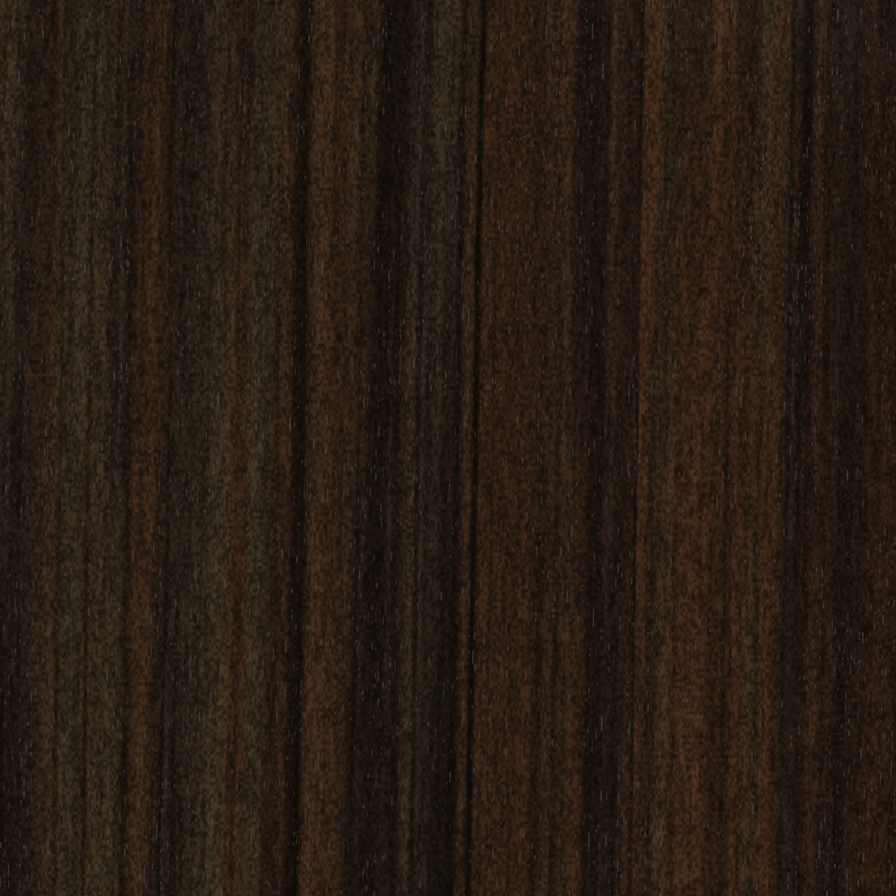
This texture is drawn by a Shadertoy shader. Its source:

```glsl
// Dark rosewood veneer with vertical stripes, black veins and pale pores.

const vec3 DARK_WOOD  = vec3(0.088, 0.063, 0.046);
const vec3 OLIVE_WOOD = vec3(0.200, 0.162, 0.108);
const vec3 RED_WOOD   = vec3(0.222, 0.137, 0.082);
const vec3 VEIN_COLOR = vec3(0.040, 0.042, 0.034);
const vec3 PORE_COLOR = vec3(0.300, 0.305, 0.300);
const float GRAIN_TILT = 0.018;   // sideways drift of the grain over the height
const float GRAIN_AMOUNT = 0.66;  // contrast of the fine speckle
const float PORE_SHARE = 0.42;    // share of cells that hold a pore
const float SEAM_X = 0.532;       // border between olive and red wood
const int VEIN_COUNT = 22;

float hash(vec2 p) {
    vec3 q = fract(vec3(p.xyx) * 0.1031);
    q += dot(q, q.yzx + 33.33);
    return fract((q.x + q.y) * q.z);
}

float noise(vec2 p) {
    vec2 cell = floor(p), f = fract(p);
    f = f * f * (3.0 - 2.0 * f);
    float low  = mix(hash(cell), hash(cell + vec2(1, 0)), f.x);
    float high = mix(hash(cell + vec2(0, 1)), hash(cell + vec2(1, 1)), f.x);
    return mix(low, high, f.y);
}

// Stripes of several widths, nearly constant along the grain.
float stripes(vec2 p) {
    float broad  = noise(vec2(p.x * 11.0, p.y * 0.4) + 3.0);
    float medium = noise(vec2(p.x * 36.0, p.y * 0.6) + 17.0);
    float narrow = noise(vec2(p.x * 78.0, p.y * 0.9) + 41.0);
    float thin   = noise(vec2(p.x * 165.0, p.y * 2.0) + 73.0);
    return 0.20 * broad + 0.34 * medium + 0.28 * narrow + 0.18 * thin;
}

// Thin dark lines with uneven spacing, width and strength.
float veins(vec2 p, float pixel) {
    float dark = 0.0;
    for (int i = 0; i < VEIN_COUNT; i++) {
        float id = float(i);
        float x = (id + 0.1 + 0.8 * hash(vec2(id, 5.0))) / float(VEIN_COUNT);
        x += 0.004 * (noise(vec2(id * 7.0, p.y * 2.0)) - 0.5);
        float width = mix(0.002, 0.006, hash(vec2(id, 9.0)));
        float strength = hash(vec2(id, 13.0)) * (0.5 + 0.5 * noise(vec2(id * 3.0, p.y * 3.0)));
        float line = 1.0 - smoothstep(0.0, width + pixel, abs(p.x - x));
        dark = max(dark, line * strength);
    }
    float seam = 1.0 - smoothstep(0.001, 0.005 + pixel, abs(p.x - SEAM_X));
    return max(dark, 0.85 * seam);
}

// Short pale dashes, one candidate per tall narrow cell, broken into dots.
float pores(vec2 p, vec2 density, float seed, float pixel) {
    vec2 q = p * density;
    float column = floor(q.x);
    q.y += 9.0 * hash(vec2(column, seed));
    vec2 cell = vec2(column, floor(q.y)) + seed;
    vec2 f = fract(q);
    float center = mix(0.3, 0.7, hash(cell + 11.0));
    float halfLength = mix(0.12, 0.48, hash(cell + 23.0));
    float across = abs(f.x - center) / density.x;
    float shape = 1.0 - smoothstep(0.0002, 0.0007 + 0.8 * pixel, across);
    shape *= 1.0 - smoothstep(halfLength - 0.1, halfLength, abs(f.y - 0.5));
    float crowd = noise(vec2(p.x * 45.0, p.y * 4.0) + seed);
    float present = step(hash(cell + 37.0), PORE_SHARE * (0.1 + 1.8 * crowd * crowd));
    float broken = smoothstep(0.35, 0.65, noise(vec2(column * 5.0, p.y * 260.0)));
    return shape * present * broken * (0.25 + 0.75 * hash(cell + 51.0));
}

void mainImage(out vec4 fragColor, in vec2 fragCoord) {
    vec2 uv = fragCoord / iResolution.xy;
    float pixel = 1.0 / min(iResolution.x, iResolution.y);

    // Grain space: a slight tilt plus a gentle wander.
    vec2 p = uv;
    p.x -= GRAIN_TILT * (uv.y - 0.5);
    p.x += 0.005 * (noise(vec2(uv.x * 4.0, uv.y * 2.5)) - 0.5);

    // Stripe tone and hue.
    float tone = smoothstep(0.22, 0.76, stripes(p));
    float redSide = smoothstep(SEAM_X - 0.004, SEAM_X + 0.004, p.x);
    float hue = 0.65 * noise(vec2(p.x * 38.0, p.y * 0.5) + 90.0)
              + 0.35 * noise(vec2(p.x * 90.0, p.y * 0.8) + 120.0);
    hue = clamp(smoothstep(0.25, 0.72, hue) * 0.85 + 0.45 * redSide, 0.0, 1.0);
    vec3 color = mix(DARK_WOOD, mix(OLIVE_WOOD, RED_WOOD, hue), tone);

    // Warm bright band beside the seam, darker far right edge.
    float band = redSide * (1.0 - smoothstep(0.58, 0.64, p.x));
    color = mix(color, RED_WOOD * 0.95, 0.5 * band);
    color *= 1.0 - 0.28 * smoothstep(0.82, 0.98, uv.x);

    color = mix(color, VEIN_COLOR, veins(p, pixel));

    // Fine speckle, slightly longer along the grain.
    float speckle = noise(p * vec2(400.0, 270.0)) - 0.5;
    speckle += 0.55 * (noise(p * vec2(260.0, 40.0) + 60.0) - 0.5);
    color *= 1.0 + GRAIN_AMOUNT * speckle;

    // Pale pores in two sizes.
    float pore = max(pores(p, vec2(160.0, 36.0), 4.0, pixel),
                     pores(p, vec2(230.0, 70.0), 19.0, pixel));
    color = mix(color, PORE_COLOR, 0.55 * pore);

    // Faint cool sheen near the top right.
    float sheen = smoothstep(0.86, 0.97, uv.y) * smoothstep(0.5, 0.95, uv.x);
    color += vec3(0.012, 0.015, 0.018) * sheen;

    fragColor = vec4(color, 1.0);
}
```
